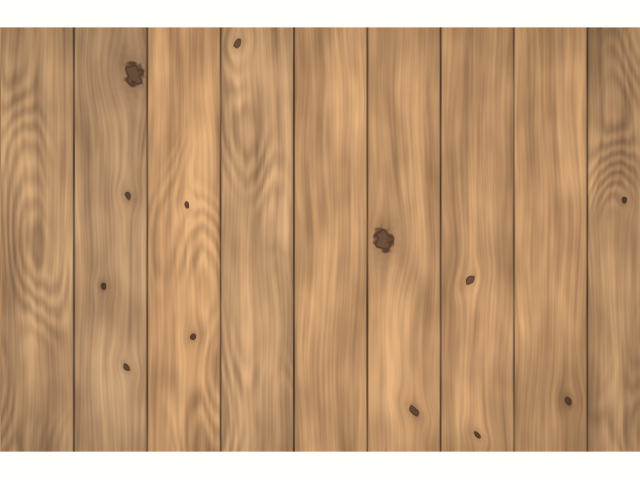
This texture is drawn by a WebGL 1 fragment shader. Its source:

```glsl
precision highp float;
// Weathered brown plank wall: vertical boards with grain, knots and dark seams between white margins.
uniform vec2 u_resolution;

// Layout, as fractions of the canvas
const float PLANK_WIDTH = 0.1146;
const float FIRST_SEAM = 0.1155;
const float SEAM_HALF_WIDTH = 0.0013;
const float MARGIN_BOTTOM = 0.059;
const float MARGIN_TOP = 0.057;

// Wear and variation
const int KNOT_SLOTS = 4;
const float KNOT_CHANCE = 0.55;
const float KNOT_MIN = 0.0045;
const float KNOT_MAX = 0.017;
const float BASE_TONE = 0.75;
const float PLANK_VARIATION = 0.16;
const float VIGNETTE = 0.20;

const vec3 PAPER = vec3(1.0, 1.0, 0.99);
const vec3 WOOD_DARK = vec3(0.45, 0.34, 0.255);
const vec3 WOOD_LIGHT = vec3(0.86, 0.69, 0.51);
const vec3 WARM_TINT = vec3(1.02, 0.975, 0.92);
const vec3 KNOT_COLOR = vec3(0.25, 0.17, 0.125);
const vec3 SEAM_COLOR = vec3(0.25, 0.18, 0.13);

float hash(vec2 p) {
  return fract(sin(dot(p, vec2(127.1, 311.7))) * 43758.54);
}

vec2 gradient(vec2 cell) {
  float angle = 6.28318 * hash(cell);
  return vec2(cos(angle), sin(angle));
}

// Gradient noise, about -0.7 to 0.7
float noise(vec2 p) {
  vec2 i = floor(p), f = fract(p);
  vec2 u = f * f * f * (f * (f * 6.0 - 15.0) + 10.0);
  vec2 e = vec2(1.0, 0.0);
  float low = mix(dot(gradient(i), f), dot(gradient(i + e), f - e), u.x);
  float high = mix(dot(gradient(i + e.yx), f - e.yx),
                   dot(gradient(i + e.xx), f - e.xx), u.x);
  return mix(low, high, u.y);
}

float fbm(vec2 p) {
  return noise(p) + 0.5 * noise(p * 2.03 + 7.1) + 0.25 * noise(p * 4.1 + 3.7);
}

// Knots of one plank: x = dark core, y = soft halo, z = sideways bend of the grain
vec3 knots(vec2 p, float plank, float height) {
  vec3 result = vec3(0.0);
  for (int i = 0; i < KNOT_SLOTS; i++) {
    vec2 key = vec2(plank + 3.0, float(i) * 5.0 + 1.0);
    float present = step(hash(key), KNOT_CHANCE);
    float size = hash(key + 11.3);
    float radius = mix(KNOT_MIN, KNOT_MAX, size * size * size);
    float across = mix(0.15, 0.85, hash(key + 23.9));
    vec2 center = vec2(FIRST_SEAM + (plank + across) * PLANK_WIDTH,
                       height * (float(i) + hash(key + 37.1)) / float(KNOT_SLOTS));
    vec2 d = p - center;
    float tilt = hash(key + 51.7) - 0.5;
    vec2 e = vec2(d.x - tilt * d.y, d.y * 0.75) / radius;
    float r = length(e) + 0.5 * noise(p * 110.0 + plank);
    float heart = mix(0.8, 0.5 + 0.35 * smoothstep(0.45, 0.8, r), size);
    float core = (1.0 - smoothstep(0.65, 1.1, r)) * heart;
    result.x = max(result.x, present * core);
    result.y = max(result.y, present * exp(-0.35 * r * r));
    result.z -= present * 0.75 * d.x * exp(-dot(e, e) * 0.09);
  }
  return result;
}

void main() {
  vec2 uv = gl_FragCoord.xy / u_resolution;
  float height = u_resolution.y / u_resolution.x;
  float pixel = 1.0 / u_resolution.x;
  vec2 p = vec2(uv.x, uv.y * height);

  // Planks
  float column = (p.x - FIRST_SEAM) / PLANK_WIDTH;
  float plank = floor(column);
  float seed = hash(vec2(plank, 4.0));
  vec2 shift = vec2(plank * 13.7, seed * 41.0);
  vec3 knot = knots(p, plank, height);

  // Grain: long streaks, fine fibres, stains and arched rings
  float x = p.x + knot.z + 0.012 * noise(vec2(p.x * 12.0, p.y * 5.0) + shift);
  float streak = noise(vec2(x * 85.0, p.y * 2.2) + shift);
  float band = noise(vec2(x * 34.0, p.y * 1.5) + shift + 19.0);
  float fibre = noise(vec2(x * 230.0, p.y * 9.0) + shift);
  float stain = fbm(vec2(p.x * 16.0, p.y * 7.0) + shift + 31.0);
  float arch = noise(vec2(x * 10.0, p.y * 4.0) + shift + 57.0);
  float rings = sin(55.0 * arch + 2.0 * streak);
  float figure = step(0.45, seed) * smoothstep(-0.1, 0.3, noise(p * vec2(9.0, 5.0) + shift));

  float tone = BASE_TONE + PLANK_VARIATION * (hash(vec2(plank, 9.0)) - 0.5);
  tone += 0.28 * streak + 0.26 * band + 0.20 * fibre + 0.30 * stain;
  tone += 0.13 * figure * rings - 0.28 * knot.y;
  vec3 color = mix(WOOD_DARK, WOOD_LIGHT, clamp(tone, -0.1, 1.08));
  color *= mix(vec3(1.0), WARM_TINT, hash(vec2(plank, 15.0)));
  color = mix(color, KNOT_COLOR, knot.x);

  // Seams, uneven in depth, with a shaded edge on both sides
  float seam = floor(column + 0.5);
  float seamDistance = abs(column - seam) * PLANK_WIDTH;
  float depth = mix(0.55, 0.95, hash(vec2(seam, 21.0))) + 0.4 * noise(vec2(seam * 7.3, p.y * 9.0));
  depth = clamp(depth, 0.0, 1.0) * step(-0.5, seam);
  float line = 1.0 - smoothstep(SEAM_HALF_WIDTH - pixel, SEAM_HALF_WIDTH + pixel, seamDistance);
  color *= 1.0 - 0.16 * depth * exp(-seamDistance / 0.004);
  color = mix(color, SEAM_COLOR, line * depth);

  // Darker corners, then the white margins
  vec2 c = uv * 2.0 - 1.0;
  color *= 1.0 - VIGNETTE * smoothstep(0.35, 1.9, dot(c, c));
  float soft = 1.0 / u_resolution.y;
  float wall = smoothstep(MARGIN_BOTTOM - soft, MARGIN_BOTTOM + soft, uv.y)
             * smoothstep(MARGIN_TOP - soft, MARGIN_TOP + soft, 1.0 - uv.y);
  gl_FragColor = vec4(mix(PAPER, color, wall), 1.0);
}
```
